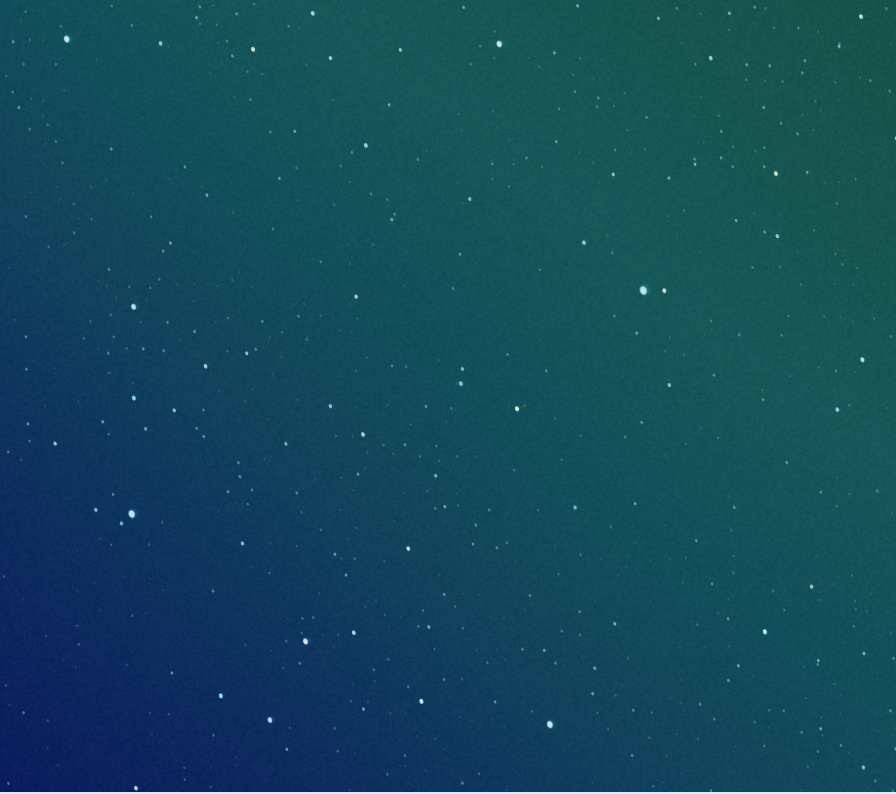
This texture is drawn by a Shadertoy shader. Its source:

```glsl
// Night sky: a diagonal blue-to-green glow with film grain, sprinkled with
// stars above a thin pale strip. The glow blends colour stops along a warped
// diagonal; the stars are jittered grid layers of tilted, soft ellipses.

#define GRAIN_SCALE 454.0
#define GRAIN_AMOUNT 0.032
#define WARP_AMOUNT 0.06
#define BRIGHT_CELLS 7.0
#define MEDIUM_CELLS 21.0
#define FAINT_CELLS 46.0
#define STAR_TILT 1.9
#define STAR_STRETCH 1.3
#define STRIP_HEIGHT 0.0024

// Integer hash giving three values from 0 to 1
vec3 hash3(vec2 cell, float seed) {
    uvec3 v = uvec3(ivec3(vec3(cell, seed)) + 4096);
    v = v * 1664525u + 1013904223u;
    v.x += v.y * v.z; v.y += v.z * v.x; v.z += v.x * v.y;
    v ^= v >> 16u;
    v.x += v.y * v.z; v.y += v.z * v.x; v.z += v.x * v.y;
    return vec3(v >> 8u) / 16777216.0;
}

float valueNoise(vec2 p, float seed) {
    vec2 i = floor(p), f = fract(p);
    f = f * f * (3.0 - 2.0 * f);
    float low = mix(hash3(i, seed).x, hash3(i + vec2(1, 0), seed).x, f.x);
    float high = mix(hash3(i + vec2(0, 1), seed).x, hash3(i + vec2(1, 1), seed).x, f.x);
    return mix(low, high, f.y);
}

// Sky colour from the lower left (0) to the upper right (1)
vec3 skyColor(float t) {
    vec3 c = mix(vec3(0.04, 0.11, 0.37), vec3(0.05, 0.17, 0.37), clamp(t / 0.18, 0.0, 1.0));
    c = mix(c, vec3(0.06, 0.22, 0.37), clamp((t - 0.18) / 0.13, 0.0, 1.0));
    c = mix(c, vec3(0.07, 0.27, 0.36), clamp((t - 0.31) / 0.11, 0.0, 1.0));
    c = mix(c, vec3(0.07, 0.31, 0.36), clamp((t - 0.42) / 0.11, 0.0, 1.0));
    c = mix(c, vec3(0.09, 0.345, 0.345), clamp((t - 0.53) / 0.16, 0.0, 1.0));
    return mix(c, vec3(0.09, 0.325, 0.29), clamp((t - 0.72) / 0.28, 0.0, 1.0));
}

// Soft ellipse: 1 inside, 0 outside
float ellipse(vec2 p, float radius, float pixel) {
    float c = cos(STAR_TILT), s = sin(STAR_TILT);
    p = vec2(c * p.x + s * p.y, c * p.y - s * p.x);
    p.x /= STAR_STRETCH;
    float soft = max(0.35 * radius, 0.6 * pixel);
    return 1.0 - smoothstep(radius - soft, radius + soft, length(p));
}

// Blends one layer of stars over the sky, at most one star per grid cell
vec3 addStars(vec3 sky, vec2 uv, float cells, float chance, vec2 radii,
              vec2 strengths, float halo, float whiteness, float seed) {
    vec2 cell = floor(uv * cells);
    vec3 place = hash3(cell, seed);
    vec3 look = hash3(cell, seed + 50.0);
    if (place.z > chance) return sky;

    vec2 center = (cell + mix(vec2(0.14), vec2(0.86), place.xy)) / cells;
    vec2 p = uv - center;
    float size = look.x * look.x;
    float radius = mix(radii.x, radii.y, size);
    float strength = mix(strengths.x, strengths.y, size);

    // Tints run from cyan over white to a warm cream
    vec3 tint = mix(vec3(0.42, 0.86, 0.92), vec3(0.85, 0.95, 0.90), look.y);
    tint = mix(tint, vec3(0.93, 0.93, 0.78), smoothstep(0.75, 0.95, look.z));
    tint = mix(tint, vec3(0.90, 0.95, 0.95), whiteness);

    // Blue fringe set slightly to one side of the core
    vec2 fringe = (p - vec2(0.6, 0.2) * radius) / (1.4 * radius);
    sky += halo * vec3(0.03, 0.25, 0.42) * exp(-dot(fringe, fringe));
    return mix(sky, tint, strength * ellipse(p, radius, 1.0 / iResolution.y));
}

void mainImage(out vec4 fragColor, in vec2 fragCoord) {
    vec2 uv = fragCoord / iResolution.y;
    vec2 frame = fragCoord / iResolution.xy;
    float pixel = 1.0 / iResolution.y;

    // Diagonal glow with a slow warp
    float warp = valueNoise(uv * 2.3 + 0.4, 1.0) - 0.5;
    vec3 color = skyColor(0.5 * (frame.x + frame.y) + WARP_AMOUNT * warp);

    // Crisp grain, mostly in brightness
    vec2 grainPos = uv * GRAIN_SCALE + 0.5;
    float grain = valueNoise(grainPos, 2.0) - 0.5;
    float tintGrain = valueNoise(grainPos, 3.0) - 0.5;
    color += GRAIN_AMOUNT * (grain + 0.4 * tintGrain * vec3(1.0, -0.4, 0.6));

    // Faint dust gathers in loose groups; larger stars are spread out
    float group = smoothstep(0.2, 0.85, valueNoise(uv * 7.0, 4.0));
    color = addStars(color, uv, FAINT_CELLS, mix(0.10, 0.42, group),
                     vec2(0.0011, 0.0016), vec2(0.10, 0.45), 0.0, 0.0, 10.0);
    color = addStars(color, uv, MEDIUM_CELLS, 0.20,
                     vec2(0.0015, 0.0025), vec2(0.50, 1.0), 0.15, 0.2, 11.0);
    color = addStars(color, uv, BRIGHT_CELLS, 0.15,
                     vec2(0.0027, 0.0046), vec2(0.92, 1.0), 0.5, 0.6, 12.0);

    // Pale strip along the lower edge
    float strip = 1.0 - smoothstep(STRIP_HEIGHT - 0.5 * pixel,
                                   STRIP_HEIGHT + 0.5 * pixel, uv.y);
    color = mix(color, vec3(0.90, 0.93, 0.95), strip);

    fragColor = vec4(clamp(color, 0.0, 1.0), 1.0);
}
```
